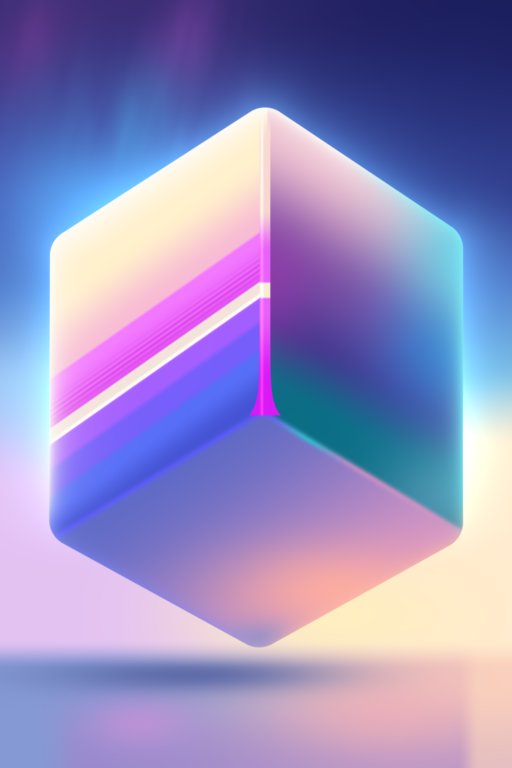
A Shadertoy shader for this background:

```glsl
const vec2 HUB = vec2(.342, .4635); // corner shared by three faces

float blob(vec2 p, vec2 center, vec2 size) {
    vec2 q = (p - center) / size;
    return exp(-dot(q, q));
}

void tint(inout vec3 col, vec3 color, float amount, vec2 p, vec2 center, vec2 size) {
    col = mix(col, color, amount * blob(p, center, size));
}

float line(float d, float width) {
    return exp(-d * d / (width * width));
}

float ramp(float a, float b, float v) {
    return smoothstep(a, b, v);
}

float waves(vec2 p) {
    float sum = 0., gain = .5;
    for (int i = 0; i < 4; i++) {
        sum += gain * sin(p.x + 1.7 * sin(p.y + float(i)));
        p = mat2(1.6, .7, -.7, 1.6) * p + 1.3;
        gain *= .5;
    }
    return sum;
}

// Signed distance to the rounded hexagonal silhouette
float outline(vec2 p, float radius) {
    vec2 v[6] = vec2[6](vec2(.345, .825), vec2(.568, .676), vec2(.568, .32),
                        vec2(.3375, .192), vec2(.099, .323), vec2(.1, .667));
    float d = 1e3, side = 1.;
    for (int i = 0; i < 6; i++) {
        vec2 a = v[i], e = v[(i + 5) % 6] - a, w = p - a;
        vec2 b = w - e * clamp(dot(w, e) / dot(e, e), 0., 1.);
        d = min(d, dot(b, b));
        bvec3 c = bvec3(p.y >= a.y, p.y < a.y + e.y, e.x * w.y > e.y * w.x);
        if (all(c) || all(not(c))) side = -side;
    }
    return side * sqrt(d) - radius;
}

vec3 sky(vec2 p) {
    float right = ramp(.1, .6, p.x);
    float y = p.y + .012 * waves(p * vec2(18, 9));
    vec3 col = mix(vec3(.89, .76, .95), vec3(1, .92, .81), right);
    col = mix(col, mix(vec3(.62, .77, .94), vec3(.48, .74, .88), right), ramp(.36, .49, y - .04 * right));
    col = mix(col, vec3(.32, .49, .79), ramp(.47, .64, y));
    col = mix(col, mix(vec3(.27, .32, .67), vec3(.19, .24, .55), right), ramp(.59, .77, y));
    col = mix(col, mix(vec3(.23, .18, .46), vec3(.11, .12, .37), right), ramp(.74, 1., y));
    // Drifting veils and glows
    float veil = .39 + .3 * waves(vec2(p.x * 38. - p.y * 9., p.y * 9.));
    tint(col, vec3(.48, .25, .62), veil, p, vec2(.25, .94), vec2(.06, .09));
    tint(col, vec3(.45, .23, .58), veil, p, vec2(.03, .96), vec2(.06, .08));
    tint(col, vec3(.3, .58, .82), veil, p, vec2(.17, .83), vec2(.13, .08));
    tint(col, vec3(.35, .68, .98), .7, p, vec2(.12, .74), vec2(.12, .07));
    tint(col, vec3(1, .94, .74), .9, p, vec2(.43, .2), vec2(.16, .07));
    return col;
}

vec3 ground(vec2 p) {
    vec3 col = mix(vec3(.52, .6, .83), vec3(.95, .77, .74), ramp(.1, .58, p.x));
    col = mix(col, vec3(.64, .51, .79), .65 * ramp(.12, 0., p.y) * ramp(.05, .11, p.x));
    tint(col, vec3(.82, .57, .85), .6, p, vec2(.18, .06), vec2(.07, .035));
    tint(col, vec3(.95, .68, .71), .6, p, vec2(.49, .07), vec2(.12, .05));
    col = mix(col, vec3(1, .85, .74), .6 * ramp(.595, .625, p.x));
    tint(col, vec3(.33, .39, .64), .85, p, vec2(.25, .121), vec2(.18, .022));
    return col;
}

// Slanted bands, s falls from the top to the bottom of the face
vec3 bands(float s) {
    vec3 col = mix(vec3(.27, .33, .83), vec3(.34, .43, .97), ramp(.29, .34, s));
    col = mix(col, vec3(.46, .37, .98), ramp(.349, .361, s));
    col = mix(col, vec3(.64, .37, 1), ramp(.385, .397, s));
    col = mix(col, vec3(.95, .89, .86), ramp(.421, .425, s));
    vec3 magenta = mix(vec3(.89, .32, .95), vec3(.95, .47, 1), ramp(.45, .5, s));
    magenta += .05 * sin(s * 900.) * line(s - .463, .012);
    col = mix(col, magenta, ramp(.442, .446, s));
    vec3 cream = mix(vec3(.97, .73, .83), vec3(1, .94, .79), ramp(.51, .61, s));
    cream = mix(cream, vec3(1, .98, .96), ramp(.62, .72, s));
    return mix(col, cream, ramp(.505, .511, s)) + .15 * line(s - .425, .003);
}

vec3 rightFace(vec2 p) {
    float slant = p.y + .55 * (p.x - HUB.x);
    vec3 col = mix(vec3(.04, .43, .52), vec3(.27, .21, .55), ramp(.5, .6, slant));
    col = mix(col, vec3(.49, .3, .64), ramp(.57, .7, slant));
    col = mix(col, vec3(.92, .73, .8), ramp(.67, .84, slant));
    tint(col, vec3(.62, .22, .68), .6, p, vec2(.35, .63), vec2(.05, .08));
    tint(col, vec3(.15, .44, .8), .85, p, vec2(.58, .54), vec2(.09));
    tint(col, vec3(.35, .8, .89), .85, p, vec2(.61, .67), vec2(.09, .1));
    tint(col, vec3(.38, .62, .74), .7, p, vec2(.58, .35), vec2(.09, .07));
    return col;
}

vec3 bottomFace(vec2 p) {
    float warm = ramp(-.15, .27, (p.x - HUB.x) * .7 + .36 - p.y);
    vec3 col = mix(vec3(.36, .41, .77), vec3(.84, .58, .77), warm);
    tint(col, vec3(1, .68, .62), .9, p, vec2(.44, .23), vec2(.14, .06));
    tint(col, vec3(.53, .56, .79), .8, p, vec2(.335, .165), vec2(.05, .025));
    return col;
}

// Front post with a flared foot, alpha holds its coverage
vec4 post(vec2 p, float px) {
    float width = .007 + .013 * exp(-max(p.y - .46, 0.) * 60.);
    float cover = ramp(-px, px, width - abs(p.x - .345)) * ramp(.457, .461, p.y);
    vec3 col = mix(vec3(.85, .1, .96), vec3(.91, .38, .98), ramp(.5, .6, p.y));
    col = mix(col, vec3(.97, .84, .81), ramp(.67, .73, p.y));
    col = mix(col, vec3(.97, .92, .84), ramp(.012, .008, abs(p.y - .622)));
    return vec4(col + .13 * line(p.x - .341, .002), cover * ramp(.86, .82, p.y));
}

void mainImage(out vec4 fragColor, in vec2 fragCoord) {
    float px = 1. / iResolution.y;
    vec2 p = fragCoord / iResolution.xy * vec2(.6667, 1);
    float d = outline(p, .035), inner = min(d, 0.);
    float upper = ramp(.25, .45, p.y);
    vec3 col = mix(ground(p), sky(p), ramp(.128, .168, p.y));
    col += vec3(.12, .25, .26) * upper * exp(-max(d, 0.) * 32.);

    // Faces and their lower folds
    float fold = p.y - HUB.y + .603 * abs(p.x - HUB.x);
    vec3 cube = mix(bands(p.y - .7 * (p.x - .068)), rightFace(p), ramp(-px, px, p.x - .348));
    cube = mix(bottomFace(p), cube, ramp(-.003, .003, fold));
    vec3 crease = mix(vec3(.36, .36, .98), vec3(.82, .57, .76), ramp(.32, .48, p.x));
    tint(crease, vec3(.2, .76, .82), 1., p, vec2(.4, .425), vec2(.035));
    cube = mix(cube, crease, .8 * line(fold, .005));
    vec4 front = post(p, px);
    cube = mix(cube, front.rgb, front.a);

    // Luminous rim
    vec3 rim = mix(vec3(1, .99, .97), vec3(.5, .92, .96), ramp(.42, .6, p.x));
    vec3 lowRim = mix(vec3(.5, .54, .98), vec3(1, .76, .66), ramp(.26, .4, p.x));
    rim = mix(lowRim, rim, ramp(.28, .36, p.y));
    cube = mix(cube, rim, mix(.5, .9, upper) * exp(inner * 105.));
    cube = mix(cube, rim, .35 * upper * exp(inner * 28.));

    col = mix(col, cube, ramp(px, -px, d));
    fragColor = vec4(clamp(col, 0., 1.), 1);
}
```
